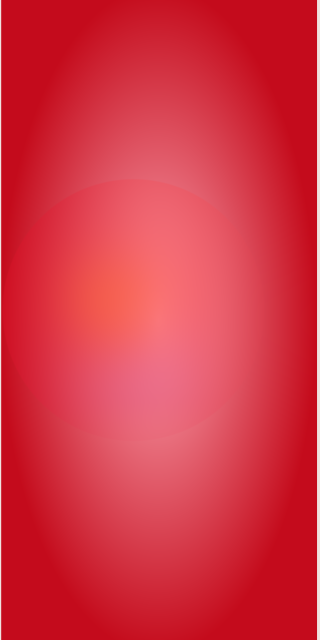
Reproduce this background procedurally as a Shadertoy shader.

```glsl
// A tall rosy elliptical glow on crimson, overlaid by a translucent disc
// tinted with soft orange and magenta pools, between thin pale side margins.
// Built from a radial ramp, a disc distance and Gaussian falloffs.

const vec3 CRIMSON = vec3(0.77, 0.045, 0.11);
const vec3 ROSE    = vec3(0.99, 0.65, 0.70);
const vec3 SCARLET = vec3(0.91, 0.07, 0.18);
const vec3 CORAL   = vec3(0.98, 0.27, 0.30);
const vec3 ORANGE  = vec3(1.00, 0.29, 0.12);
const vec3 MAGENTA = vec3(0.87, 0.25, 0.46);
const vec3 MARGIN  = vec3(0.94, 0.89, 0.88);

// Gaussian falloff, 1 at the centre
float softSpot(vec2 p, vec2 center, vec2 radius) {
    vec2 d = (p - center) / radius;
    return exp(-dot(d, d));
}

// Linear elliptical ramp from rose to crimson
vec3 ellipseGlow(vec2 p, vec2 center, vec2 radius) {
    float t = length((p - center) / radius);
    return mix(ROSE, CRIMSON, min(t, 1.0));
}

// Overlay colour: scarlet to coral, with two tinted pools
vec3 discTint(vec2 p) {
    vec3 tint = mix(SCARLET, CORAL, smoothstep(0.1, 0.5, p.x));
    tint = mix(tint, MAGENTA, 0.95 * softSpot(p, vec2(0.44, 0.78), vec2(0.27, 0.19)));
    return mix(tint, ORANGE, 0.95 * softSpot(p, vec2(0.34, 1.07), vec2(0.18, 0.17)));
}

// Overlay opacity: strongest inside, fading towards right and bottom
float discOpacity(vec2 p, vec2 center, float radius, float pixel) {
    float d = length(p - center);
    float inside = 1.0 - smoothstep(-pixel, pixel, d - radius);
    float body = mix(0.52, 0.27, smoothstep(0.1, 1.0, d / radius));
    float rightFade = 1.0 - 0.8 * smoothstep(0.6, 0.83, p.x);
    float lowFade = smoothstep(0.58, 0.76, p.y);
    return inside * body * rightFade * mix(0.25, 1.0, lowFade);
}

void mainImage(out vec4 fragColor, in vec2 fragCoord) {
    // Width spans 0..1 and height spans 0..2
    vec2 uv = fragCoord / iResolution.xy;
    vec2 p = uv * vec2(1.0, 2.0);
    float pixel = 1.0 / iResolution.x;

    // Glow and translucent disc
    vec3 color = ellipseGlow(p, vec2(0.495, 1.0), vec2(0.492, 1.04));
    float opacity = discOpacity(p, vec2(0.417, 1.031), 0.409, pixel);
    color = mix(color, discTint(p), opacity);

    // Pale side margins
    float panel = smoothstep(-0.5, 0.5, (uv.x - 0.004) / pixel)
                * smoothstep(-0.5, 0.5, (0.991 - uv.x) / pixel);
    fragColor = vec4(mix(MARGIN, color, panel), 1.0);
}
```
